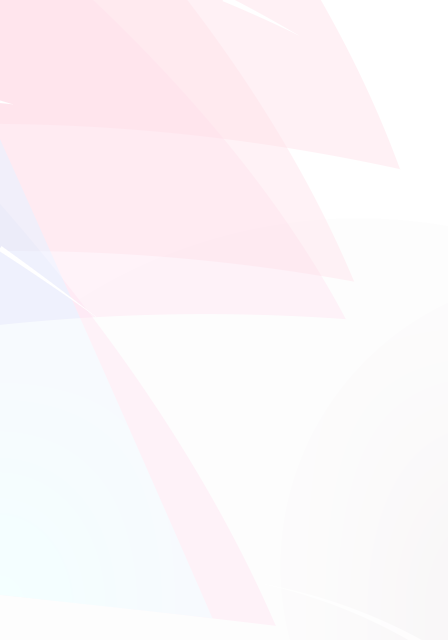
This background is drawn by a Shadertoy shader. Its source:

```glsl
// Overlapping translucent petals in blush and pale blue on a white ground.
// Each petal is bounded by two parabolas meeting at a tip; faint discs fill
// the lower right and tapered white slivers cross the layers.

// Tips, measured from the top left in canvas heights
const vec2 TIP_A = vec2(0.6250, 0.2643);
const vec2 TIP_B = vec2(0.5534, 0.4401);
const vec2 TIP_C = vec2(0.5404, 0.4987);
const vec2 TIP_D = vec2(0.4310, 0.9779);
const vec2 TIP_COOL = vec2(0.3320, 0.9661);

// Edge shapes: side slope, side bend, base slope, base bend
const vec4 EDGE_A = vec4(0.365, 0.390, 0.218, -0.168);
const vec4 EDGE_B = vec4(0.418, 0.396, 0.181, -0.171);
const vec4 EDGE_C = vec4(0.529, 0.526, 0.072, -0.164);
const vec4 EDGE_D = vec4(0.432, 0.336, 0.119, -0.015);
const vec4 EDGE_COOL = vec4(0.436, 0.010, 0.110, 0.0);

// Warm pigments and their opacities
const vec3 ROSE = vec3(1.0, 0.87, 0.905);
const vec3 ORCHID = vec3(1.0, 0.87, 0.937);
const vec4 OPACITY = vec4(0.42, 0.38, 0.37, 0.36);

// Cool ground, and how petals B, C and D tint it
const vec3 ICE = vec3(0.989, 0.993, 1.0);
const vec3 AQUA = vec3(0.957, 1.0, 1.0);
const vec3 COOL_TINT_B = vec3(0.987, 0.979, 0.984);
const vec3 COOL_TINT_C = vec3(0.968, 0.963, 0.996);
const vec3 COOL_TINT_D = vec3(0.980, 0.987, 0.995);

// Discs: centre and radius
const vec3 WIDE_DISC = vec3(0.560, 1.153, 0.812);
const vec3 CORNER_DISC = vec3(0.893, 0.885, 0.455);
const vec3 WIDE_TONE = vec3(0.993);
const vec3 DISC_RIM = vec3(0.988, 0.986, 0.987);
const vec3 DISC_CORE = vec3(0.974, 0.967, 0.970);

// Coverage of a signed distance, smoothed over about one pixel
float cover(float d) {
    return clamp(0.5 - d * iResolution.y, 0.0, 1.0);
}

// Region left of the side curve and above the base curve
float petal(vec2 p, vec2 tip, vec4 edge) {
    vec2 q = tip - p;
    vec2 slope = edge.xz + 2.0 * edge.yw * q.yx;
    vec2 offset = q.yx * (edge.xz + edge.yw * q.yx) - q;
    vec2 d = offset / sqrt(1.0 + slope * slope);
    return cover(max(d.x, d.y));
}

float disc(vec2 p, vec3 circle) {
    return cover(length(p - circle.xy) - circle.z);
}

// Bowed stroke that narrows from a half width at a to a point at b
float sliver(vec2 p, vec2 a, vec2 b, float halfWidth, float bow) {
    vec2 axis = b - a;
    float len = length(axis);
    axis /= len;
    vec2 q = p - a;
    float t = dot(q, axis) / len;
    float side = axis.x * q.y - axis.y * q.x;
    float d = abs(side - bow * 4.0 * t * (1.0 - t)) - halfWidth * (1.0 - t);
    return cover(max(d, max(-t, t - 1.0) * len));
}

void mainImage(out vec4 fragColor, in vec2 fragCoord) {
    vec2 p = vec2(fragCoord.x, iResolution.y - fragCoord.y) / iResolution.y;

    // White ground with two faint discs
    vec3 warm = mix(vec3(1.0), WIDE_TONE, disc(p, WIDE_DISC));
    float depth = smoothstep(0.44, 0.75, p.x) * smoothstep(0.45, 0.95, p.y);
    warm = mix(warm, mix(DISC_RIM, DISC_CORE, depth), disc(p, CORNER_DISC));

    // Stacked warm petals
    float a = petal(p, TIP_A, EDGE_A);
    float b = petal(p, TIP_B, EDGE_B);
    float c = petal(p, TIP_C, EDGE_C);
    float d = petal(p, TIP_D, EDGE_D);
    warm = mix(warm, ORCHID, d * OPACITY.w);
    warm = mix(warm, ORCHID, c * OPACITY.z);
    warm = mix(warm, ROSE, b * OPACITY.y);
    warm = mix(warm, ROSE, a * OPACITY.x);

    // Cool petal, shifting to aqua at its lower left
    float aqua = smoothstep(0.5, 0.95, p.y) * (1.0 - smoothstep(0.0, 0.35, p.x));
    vec3 cool = mix(ICE, AQUA, aqua);
    cool *= mix(vec3(1.0), COOL_TINT_B, b);
    cool *= mix(vec3(1.0), COOL_TINT_C, c);
    cool *= mix(vec3(1.0), COOL_TINT_D, d * (1.0 - 0.9 * aqua));
    vec3 color = mix(warm, cool, petal(p, TIP_COOL, EDGE_COOL));

    // White slivers
    float light = sliver(p, vec2(0.350, -0.003), vec2(0.466, 0.055), 0.0052, -0.001);
    light = max(light, sliver(p, vec2(0.0, 0.388), vec2(0.150, 0.495), 0.0042, -0.001));
    light = max(light, sliver(p, vec2(0.0, 0.159), vec2(0.020, 0.163), 0.0020, 0.0));
    light = max(light, 0.75 * sliver(p, vec2(0.664, 1.009), vec2(0.414, 0.913), 0.0055, 0.011));
    fragColor = vec4(mix(color, vec3(1.0), light), 1.0);
}
```
